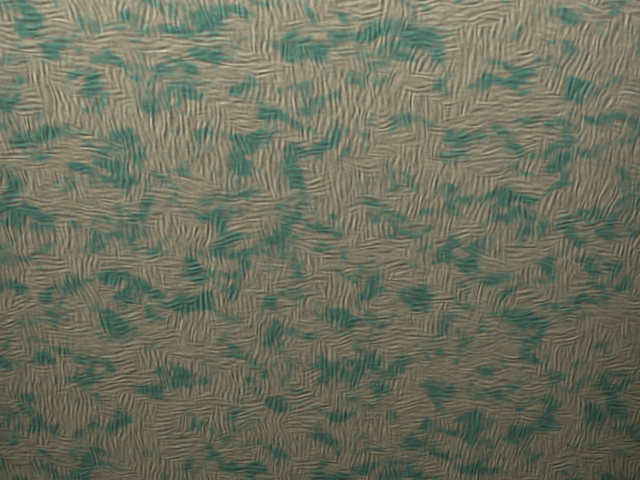
This texture is drawn by a Shadertoy shader. Its source:

```glsl
// Embossed wallpaper: small cellular patches of near-vertical or near-horizontal
// broken ridges, made of layered sines and stretched noise, lit from the upper left.
// Soft, frayed teal blots lie on greyish beige; the light fades to the bottom right.

float hash(vec2 p) {
    p = fract(p * vec2(0.1031, 0.1137));
    p += dot(p, p.yx + 33.33);
    return fract((p.x + p.y) * p.x * 17.0);
}

float noise(vec2 p) {
    vec2 cell = floor(p), f = fract(p);
    f = f * f * (3.0 - 2.0 * f);
    float low = mix(hash(cell), hash(cell + vec2(1, 0)), f.x);
    float high = mix(hash(cell + vec2(0, 1)), hash(cell + vec2(1, 1)), f.x);
    return mix(low, high, f.y);
}

// Wavy, broken ridges; u runs across them, v along them
float ridges(float u, float v, float seed) {
    float breaks = noise(vec2(u * 65.0, v * 32.0) + seed * 90.0 + 200.0);
    float wobble = 1.8 * sin(v * 29.0 + seed * 40.0)
                 + 1.1 * sin(v * 67.0 + u * 43.0 + seed * 17.0);
    float waves = sin(u * 530.0 + wobble + 5.0 * breaks) * (0.15 + breaks);
    float bend = 0.004 * sin(v * 53.0 + seed * 30.0);
    float fibres = noise(vec2((u + bend) * 165.0, v * 36.0) + seed * 60.0 + 400.0);
    return 0.7 * waves + 2.0 * (fibres - 0.5);
}

// Blends the ridge directions of neighbouring cells into one height
float relief(vec2 q) {
    vec2 grid = q * vec2(12.0, 17.0);
    grid += 0.25 * vec2(sin(q.y * 71.0), sin(q.x * 59.0 + q.y * 23.0));
    vec2 home = floor(grid);
    float sum = 0.0, total = 0.0;
    for (int j = -1; j <= 1; j++)
    for (int i = -1; i <= 1; i++) {
        vec2 cell = home + vec2(i, j);
        float seed = hash(cell + 51.0);
        vec2 centre = cell + 0.1 + 0.8 * vec2(seed, hash(cell + 87.0));
        vec2 away = grid - centre;
        float weight = exp(-8.0 * dot(away, away));
        float turn = hash(cell + 123.0) < 0.56 ? 0.0 : 1.5708;
        float angle = turn + 0.4 * (hash(cell + 161.0) - 0.5);
        vec2 across = vec2(cos(angle), sin(angle));
        float u = dot(q, across);
        float v = dot(q, vec2(-across.y, across.x));
        sum += weight * ridges(u, v, seed);
        total += weight;
    }
    return sum / max(total, 1e-6);
}

void mainImage(out vec4 fragColor, in vec2 fragCoord) {
    vec2 p = fragCoord / iResolution.y;
    vec2 screen = fragCoord / iResolution.xy;

    // The wall recedes toward the bottom, so the pattern gets finer there
    vec2 q = vec2((p.x - 0.67) * (1.24 - 0.36 * p.y), 1.3 * p.y - 0.2 * p.y * p.y);
    q += vec2(3.0, 2.0);

    // Slope toward the light
    float height = relief(q);
    float slope = height - relief(q + vec2(-0.0026, 0.0026));

    // Paint blots, frayed along the ridges
    vec2 bent = q + 0.008 * vec2(sin(q.y * 57.0), sin(q.x * 43.0 + q.y * 13.0));
    float blot = 0.42 * noise(bent * vec2(18.0, 29.0) + 70.0)
               + 0.34 * noise(bent * vec2(35.0, 53.0) + 140.0)
               + 0.16 * noise(bent * vec2(90.0, 110.0) + 300.0) + 0.07 * height;
    float paint = smoothstep(0.42, 0.70, blot);
    vec3 beige = vec3(0.480, 0.458, 0.382);
    vec3 teal = vec3(0.225, 0.370, 0.325);
    vec3 color = mix(beige, teal, 0.85 * paint);

    // Relief shading, soft mottling and fine paper grain
    float shade = 1.0 + 0.21 * slope + 0.035 * height;
    shade += 0.05 * (noise(q * 45.0 + 30.0) - 0.5);
    shade += 0.10 * (noise(q * 210.0) - 0.5);

    // Lamp falloff, with dimmer right and lower corners
    float lamp = mix(0.79, 1.25, screen.y) * (1.05 - 0.10 * screen.x);
    lamp *= 1.0 - 0.18 * pow(abs(screen.x - 0.48) * 2.0, 4.0) * (1.0 - 0.6 * screen.y);
    color *= shade * lamp;
    color += vec3(0.02, 0.02, 0.03) * (screen.y - 0.4);

    fragColor = vec4(clamp(color, 0.0, 1.0), 1.0);
}
```
